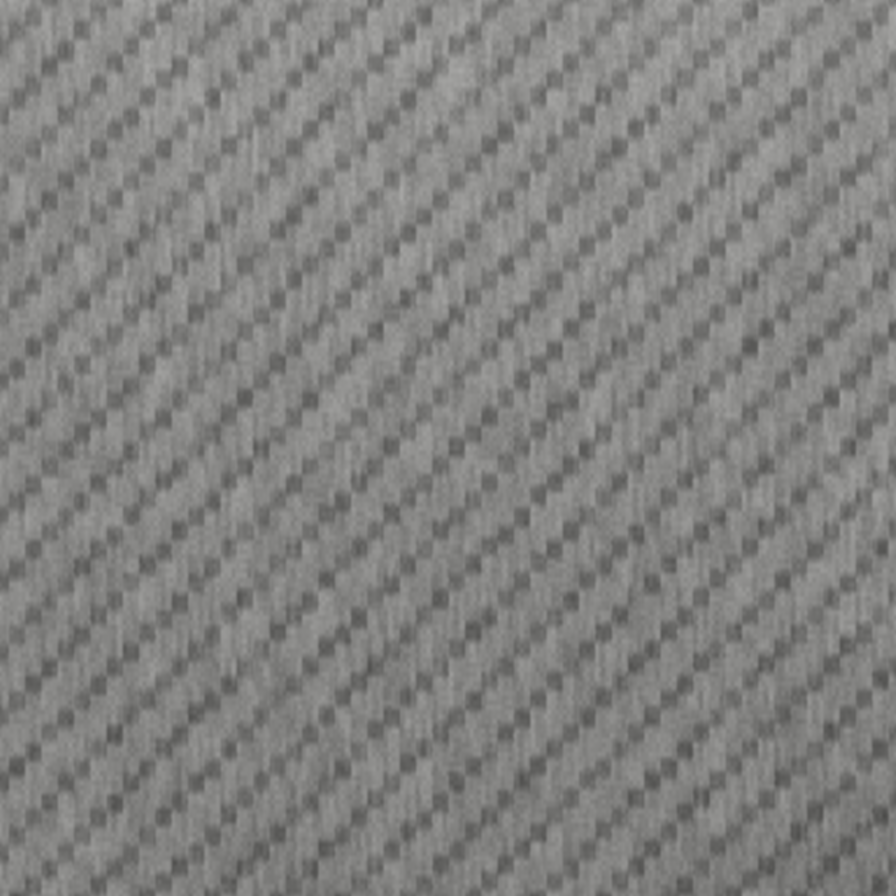
Give the GLSL for this texture, as a Shadertoy shader.

```glsl
const float COLUMNS = 55.0;        // yarn columns across
const float COLUMN_SHIFT = 0.45;   // offset of the column grid
const float REPEATS = 13.4;        // twill ribs down
const float SLOPE = 1.03;          // rise of a rib per unit across
const float RIB_SHIFT = 0.35;      // offset of the ribs, in repeats
const float GAP = 0.14;            // half height of a gap, in repeats
const float EDGE = 0.075;          // softness of yarn ends
const float JITTER = 0.09;         // uneven yarn ends
const float YARN_VARIATION = 0.035;
const float GAP_VARIATION = 0.055;
const float FIBRE_STRENGTH = 0.095;
const float GRAIN_STRENGTH = 0.06;
const float LIGHT_FALL = 0.075;    // brightness change from top to bottom
const float CLOUD_STRENGTH = 0.015;
const vec2 FIBRE_SCALE = vec2(165.0, 36.0);
const vec2 GRAIN_SCALE = vec2(230.0, 190.0);
const vec3 YARN_COLOR = vec3(0.543, 0.542, 0.535);
const vec3 GAP_COLOR = vec3(0.428, 0.427, 0.420);

float hash(vec2 p) {
    vec3 q = fract(vec3(p.xyx) * 0.1031);
    q += dot(q, q.yzx + 33.33);
    return fract((q.x + q.y) * q.z);
}

float noise(vec2 p) {
    vec2 cell = floor(p);
    vec2 f = fract(p);
    f = f * f * (3.0 - 2.0 * f);
    float low = mix(hash(cell), hash(cell + vec2(1.0, 0.0)), f.x);
    float high = mix(hash(cell + vec2(0.0, 1.0)), hash(cell + 1.0), f.x);
    return mix(low, high, f.y);
}

// One vertical yarn column, stepped to follow the diagonal rib
vec3 yarnColumn(float column, float y) {
    float centre = (column + 0.5 - COLUMN_SHIFT) / COLUMNS;
    float phase = REPEATS * (y - SLOPE * centre) + RIB_SHIFT;

    float gapId = floor(phase + 0.5);
    float offset = JITTER * (hash(vec2(column + 9.0, gapId + 71.0)) - 0.5);
    float gapDistance = abs(phase - gapId - offset);
    float soft = EDGE + 0.7 * REPEATS / iResolution.y;
    float cover = smoothstep(GAP - soft, GAP + soft, gapDistance);

    float yarnTone = YARN_VARIATION * (hash(vec2(column + 31.0, floor(phase) + 53.0)) - 0.5);
    float gapTone = GAP_VARIATION * (hash(vec2(column + 83.0, gapId + 97.0)) - 0.5);
    float roundness = 0.02 * (fract(phase) - 0.5);
    return mix(GAP_COLOR + gapTone, YARN_COLOR + yarnTone + roundness, cover);
}

void mainImage(out vec4 fragColor, in vec2 fragCoord) {
    vec2 uv = fragCoord / iResolution.xy;

    // Blend neighbouring columns across their shared edge
    float across = uv.x * COLUMNS + COLUMN_SHIFT - 0.5;
    float column = floor(across);
    float blend = 0.1 + 0.5 * COLUMNS / iResolution.x;
    float side = smoothstep(0.5 - blend, 0.5 + blend, fract(across));
    vec3 color = mix(yarnColumn(column, uv.y), yarnColumn(column + 1.0, uv.y), side);

    // Long vertical fibres and fine grain
    color += FIBRE_STRENGTH * (noise(uv * FIBRE_SCALE) - 0.5);
    color += GRAIN_STRENGTH * (noise(uv * GRAIN_SCALE + 40.0) - 0.5);

    // Broad light from above, with slight cloudy unevenness
    float light = LIGHT_FALL * (uv.y - 0.5);
    light += CLOUD_STRENGTH * (noise(uv * 3.0 + 12.0) - 0.5);
    light -= 0.02 * smoothstep(0.4, 0.0, length(uv - vec2(1.0, 0.0)));
    fragColor = vec4(clamp(color + light, 0.0, 1.0), 1.0);
}
```
